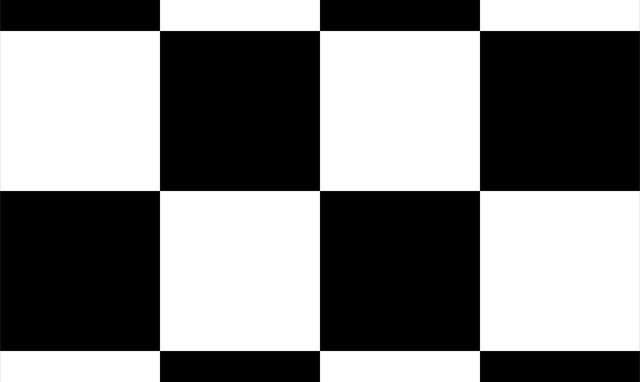
Reproduce this pattern procedurally as a Shadertoy shader.

```glsl
// Black and white checkerboard, four squares across, centred on a corner.

const float SQUARES_ACROSS = 4.0;
const float EDGE_SOFTNESS = 0.75;   // half width of the edge blend, in pixels
const vec3 DARK = vec3(0.0);
const vec3 LIGHT = vec3(1.0);

// Smoothed square wave per axis: +1 just above zero, flipping at every integer
vec2 squareWave(vec2 p, float softness) {
    vec2 nearestEdge = floor(p + 0.5);
    vec2 side = 2.0 * smoothstep(-softness, softness, p - nearestEdge) - 1.0;
    vec2 parity = 1.0 - 2.0 * mod(nearestEdge, 2.0);
    return side * parity;
}

void mainImage(out vec4 fragColor, in vec2 fragCoord) {
    // One unit is one square, with the origin at the canvas centre
    float squareSize = iResolution.x / SQUARES_ACROSS;
    vec2 p = (fragCoord - 0.5 * iResolution.xy) / squareSize;

    // The product of the two waves alternates along both axes
    vec2 wave = squareWave(p, EDGE_SOFTNESS / squareSize);
    float checker = 0.5 + 0.5 * wave.x * wave.y;

    fragColor = vec4(mix(DARK, LIGHT, checker), 1.0);
}
```
